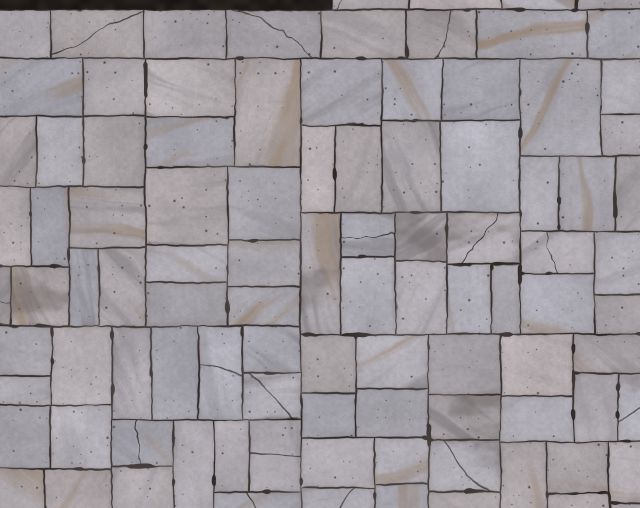
Reproduce this texture procedurally as a Shadertoy shader.

```glsl
#define WARM_STONE vec3(0.680, 0.650, 0.658)
#define COOL_STONE vec3(0.658, 0.654, 0.692)
#define GREY_VEIN vec3(0.50, 0.485, 0.50)
#define RUST_VEIN vec3(0.58, 0.50, 0.43)
#define GRIME vec3(0.42, 0.385, 0.38)
#define JOINT_DARK vec3(0.13, 0.11, 0.10)
#define JOINT_WIDTH 0.0013
#define SLAB_AREA 0.019
#define COURSE_BOTTOM 0.885
#define COURSE_TOP 0.981
#define COURSE_STEP 0.176
#define CRACK_SHARE 0.13

struct Slab { vec2 lo; vec2 hi; float id; };

float hash(vec2 p) {
    return fract(sin(dot(p, vec2(127.1, 311.7))) * 43758.5453);
}

float noise(vec2 p) {
    vec2 i = floor(p), f = fract(p);
    f = f * f * (3.0 - 2.0 * f);
    return mix(mix(hash(i), hash(i + vec2(1, 0)), f.x),
               mix(hash(i + vec2(0, 1)), hash(i + vec2(1, 1)), f.x), f.y);
}

float fbm(vec2 p) {
    float sum = 0.0, amp = 0.53;
    for (int i = 0; i < 4; i++) {
        sum += amp * noise(p);
        p = p * 2.03 + 17.3;
        amp *= 0.5;
    }
    return sum;
}

// Random cuts divide the lower wall into slabs
Slab pavingSlab(vec2 p, float aspect) {
    Slab s = Slab(vec2(-0.05, -0.06), vec2(aspect + 0.06, COURSE_BOTTOM), 1.0);
    for (int i = 0; i < 10; i++) {
        vec2 size = s.hi - s.lo;
        float upper = smoothstep(0.4, 0.75, 0.5 * (s.lo.y + s.hi.y));
        float limit = SLAB_AREA * (1.0 + upper * hash(vec2(s.id, 3.0)));
        if (size.x * size.y < limit) break;
        int axis = size.x > size.y * mix(0.75, 1.2, hash(vec2(s.id, 5.0))) ? 0 : 1;
        float cut = s.lo[axis] + size[axis] * mix(0.36, 0.64, hash(vec2(s.id, 7.0)));
        bool beyond = p[axis] > cut;
        if (beyond) s.lo[axis] = cut; else s.hi[axis] = cut;
        s.id = s.id * 2.0 + (beyond ? 1.0 : 0.0);
    }
    return s;
}

float courseEdge(float i, float row) {
    return (i + 0.3 * hash(vec2(i, row))) * COURSE_STEP - 0.12;
}

// Regular courses along the top
Slab courseSlab(vec2 p) {
    float row = p.y > COURSE_TOP ? 41.0 : 23.0;
    float i = floor((p.x + 0.12) / COURSE_STEP);
    if (p.x < courseEdge(i, row)) i -= 1.0;
    vec2 span = row > 30.0 ? vec2(COURSE_TOP, 1.1) : vec2(COURSE_BOTTOM, COURSE_TOP);
    return Slab(vec2(courseEdge(i, row), span.x),
                vec2(courseEdge(i + 1.0, row), span.y), row * 90.0 + i);
}

vec3 marble(vec2 p, Slab s) {
    vec2 size = s.hi - s.lo, q = p - 0.5 * (s.lo + s.hi);
    vec2 shift = 40.0 * vec2(hash(vec2(s.id, 11.0)), hash(vec2(s.id, 13.0)));
    vec3 col = mix(WARM_STONE, COOL_STONE, hash(vec2(s.id, 17.0)));
    col *= 1.0 + 0.09 * (hash(vec2(s.id, 19.0)) - 0.5);

    // Clouds and grain
    col *= 1.0 + 0.24 * (fbm(p * 8.0 + shift) - 0.5);
    col *= 1.0 + 0.05 * (noise(p * 130.0) - 0.5) + 0.05 * (noise(p * 290.0) - 0.5);

    // Veins run near the long side
    float angle = (size.y > size.x ? 1.57 : 0.0) + 1.5 * (hash(vec2(s.id, 29.0)) - 0.5);
    q = mat2(cos(angle), -sin(angle), sin(angle), cos(angle)) * q;
    q.y += 0.04 * (fbm(q * 7.0 + shift) - 0.5);
    float grey = smoothstep(0.5, 0.82, fbm(q * vec2(4.0, 42.0) + shift));
    float rust = smoothstep(0.58, 0.85, fbm(q * vec2(2.5, 26.0) + shift.yx));
    float greyShare = hash(vec2(s.id, 31.0));
    col = mix(col, GREY_VEIN, grey * (0.15 + 0.6 * greyShare * greyShare));
    col = mix(col, RUST_VEIN, rust * 0.75 * smoothstep(0.5, 0.85, hash(vec2(s.id, 37.0))));

    // Weathered stains
    float stain = smoothstep(0.52, 0.75, fbm(p * vec2(9.0, 14.0) + shift.yx));
    return mix(col, GRIME, 0.5 * stain * step(0.8, hash(vec2(s.id, 43.0))));
}

float pits(vec2 p, float px) {
    vec2 cell = floor(p * 60.0), f = fract(p * 60.0);
    vec2 centre = 0.25 + 0.5 * vec2(hash(cell + 3.1), hash(cell + 8.7));
    float radius = mix(0.0005, 0.0022, pow(hash(cell + 5.3), 3.0));
    float dist = length(f - centre) / 60.0;
    return step(0.87, hash(cell)) * (1.0 - smoothstep(radius - px, radius + px, dist));
}

float crack(vec2 p, Slab s, float px) {
    float angle = 6.28 * hash(vec2(s.id, 47.0));
    vec2 q = p - 0.5 * (s.lo + s.hi);
    float bend = 0.07 * hash(vec2(s.id, 53.0)) * (fbm(p * 14.0) - 0.5);
    float dist = abs(dot(q, vec2(cos(angle), sin(angle))) + bend);
    float width = 0.0004 + 0.0012 * noise(p * 35.0);
    return step(1.0 - CRACK_SHARE, hash(vec2(s.id, 59.0)))
         * (1.0 - smoothstep(width - px, width + px, dist));
}

void mainImage(out vec4 fragColor, in vec2 fragCoord) {
    float aspect = iResolution.x / iResolution.y, px = 1.0 / iResolution.y;
    vec2 p = fragCoord * px;

    // Slightly uneven slab outlines
    vec2 w = p + 0.004 * (vec2(noise(p * 16.0), noise(p * 16.0 + 50.0)) - 0.5)
               + 0.002 * (vec2(noise(p * 95.0), noise(p * 95.0 + 70.0)) - 0.5);
    Slab s;
    if (w.y > COURSE_BOTTOM) s = courseSlab(w); else s = pavingSlab(w, aspect);
    vec2 inset = min(w - s.lo, s.hi - w);
    float edge = min(inset.x, inset.y);

    vec3 col = marble(p, s);
    col = mix(col, GRIME, 0.3 * exp(-edge * 230.0));
    col = mix(col, JOINT_DARK, 0.65 * pits(p, px));
    col = mix(col, JOINT_DARK, 0.8 * crack(p, s, px));

    // Joints with crumbled corners
    float width = JOINT_WIDTH * (0.35 + 1.1 * noise(p * 22.0))
                + 0.003 * smoothstep(0.74, 0.95, noise(p * 38.0 + 9.0));
    float joint = 1.0 - smoothstep(width - 0.6 * px, width + 0.9 * px, edge);
    col = mix(col, mix(JOINT_DARK, GRIME, 0.5 * noise(p * 12.0 + 30.0)), 0.92 * joint);

    // Shadowed recess above the top course
    float recess = smoothstep(COURSE_TOP - px, COURSE_TOP + px, w.y)
                 * (1.0 - smoothstep(-px, px, w.x - 0.52 * aspect));
    col = mix(col, JOINT_DARK * (0.7 + 0.6 * noise(p * 60.0)), recess);
    fragColor = vec4(col, 1.0);
}
```
